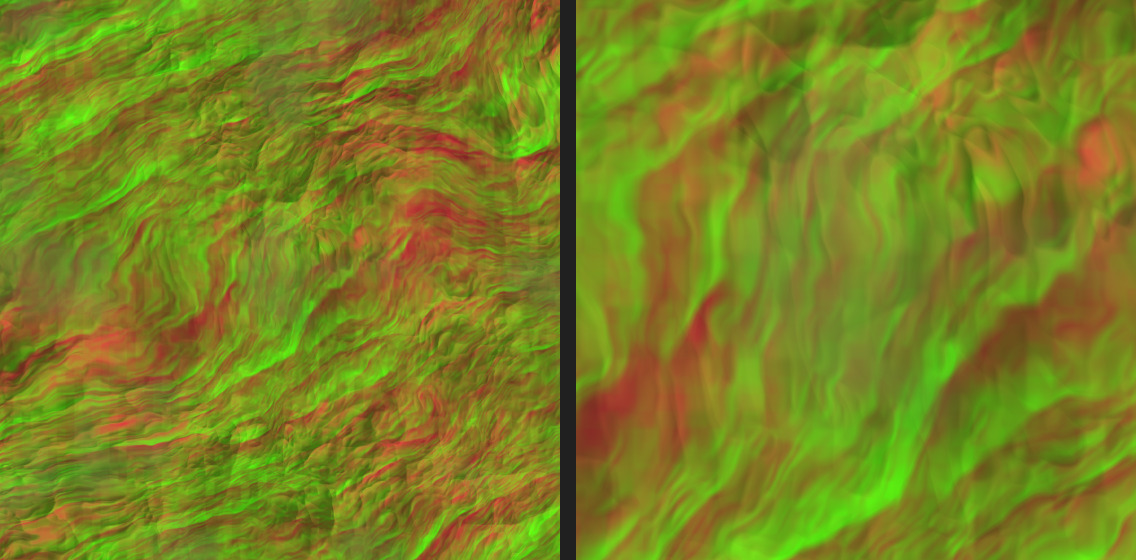
Left, the full canvas; right, a detail of the centre.
Give the GLSL for this texture map, as a three.js fragment shader.

```glsl
// Crumpled, wind-swept relief in moss green and rust, streaked up to the right.
varying vec2 vUv;

float hash(vec2 p) {
  vec3 q = fract(vec3(p.xyx) * 0.1031);
  q += dot(q, q.yzx + 33.33);
  return fract((q.x + q.y) * q.z);
}

float noise(vec2 p) {
  vec2 i = floor(p), f = fract(p);
  f = f * f * (3.0 - 2.0 * f);
  return mix(mix(hash(i), hash(i + vec2(1.0, 0.0)), f.x),
             mix(hash(i + vec2(0.0, 1.0)), hash(i + 1.0), f.x), f.y);
}

float fbm(vec2 p) {
  float sum = 0.0, amp = 0.5;
  for (int i = 0; i < 4; i++) {
    sum += amp * noise(p);
    p = mat2(0.8, 0.6, -0.6, 0.8) * p * 2.03 + 19.7;
    amp *= 0.5;
  }
  return sum / 0.9375;
}

// Long folds, each octave leaning a little differently
float streaks(vec2 p) {
  float sum = 0.0, amp = 1.0, freq = 1.0, lean = 0.36;
  for (int i = 0; i < 5; i++) {
    vec2 along = vec2(cos(lean), sin(lean));
    vec2 q = vec2(dot(p, along), dot(p, vec2(-along.y, along.x)));
    sum += amp * abs(2.0 * noise(q * vec2(3.2, 8.5) * freq + 31.0 * lean + 40.0) - 1.0);
    amp *= 0.46;
    freq *= 2.0;
    lean += 0.09;
  }
  return sum;
}

// Short creases without a main direction
float creases(vec2 p) {
  float sum = 0.0, amp = 1.0;
  p = p * 9.0 + 70.0;
  for (int i = 0; i < 4; i++) {
    sum += amp * abs(2.0 * noise(p) - 1.0);
    p = mat2(0.8, 0.6, -0.6, 0.8) * p * 2.0 + 7.3;
    amp *= 0.47;
  }
  return sum;
}

// Soft-edged square cells
float blocks(vec2 p) {
  return noise(floor(p) + smoothstep(0.3, 0.7, fract(p))) - 0.5;
}

void main() {
  vec2 uv = vUv;

  // Bend the folds, broadly and then finely
  vec2 p = uv + 0.22 * vec2(noise(uv * 3.0 + 5.0), noise(uv * 3.0 + 25.0));
  p += 0.06 * vec2(fbm(uv * 9.0 + 50.0), fbm(uv * 9.0 + 80.0));

  // Slopes of both reliefs
  vec2 stepUp = vec2(-0.0006, 0.0019);
  float fold = (streaks(p + stepUp) - streaks(p - stepUp)) / 0.004;
  vec2 stepSide = vec2(0.0015, -0.0013);
  float crease = (creases(p + stepSide) - creases(p - stepSide)) / 0.004;
  float creased = smoothstep(0.38, 0.68, fbm(uv * 5.0 + 11.0));

  // Tint runs from rust (-1) to green (+1)
  float tint = 0.045 * fold - 0.018 * crease * creased;
  tint += 3.0 * (fbm(uv * vec2(4.0, 5.0) + 3.0) - 0.5);
  tint += 0.5 * blocks(uv * vec2(64.0, 40.0)) + 0.3 * blocks(uv * 96.0 + 9.0);
  tint = clamp(tint, -1.9, 1.9);
  vec3 color = vec3(0.50, 0.50, 0.125) + tint * vec3(-0.10, 0.16, -0.035);

  // Light and shade of the creases, plus faint hazy patches
  float light = 0.013 * crease * mix(0.35, 1.0, creased) + 0.003 * fold;
  light += 0.5 * (fbm(uv * 7.0 + 90.0) - 0.5) + 0.12 * blocks(uv * vec2(64.0, 32.0) + 30.0);
  color *= 1.0 + clamp(light, -0.32, 0.28);
  float haze = smoothstep(0.56, 0.8, fbm(uv * 6.0 + 130.0));
  color = mix(color, vec3(0.42, 0.48, 0.26), 0.4 * haze);

  gl_FragColor = vec4(color, 1.0);
}
```
